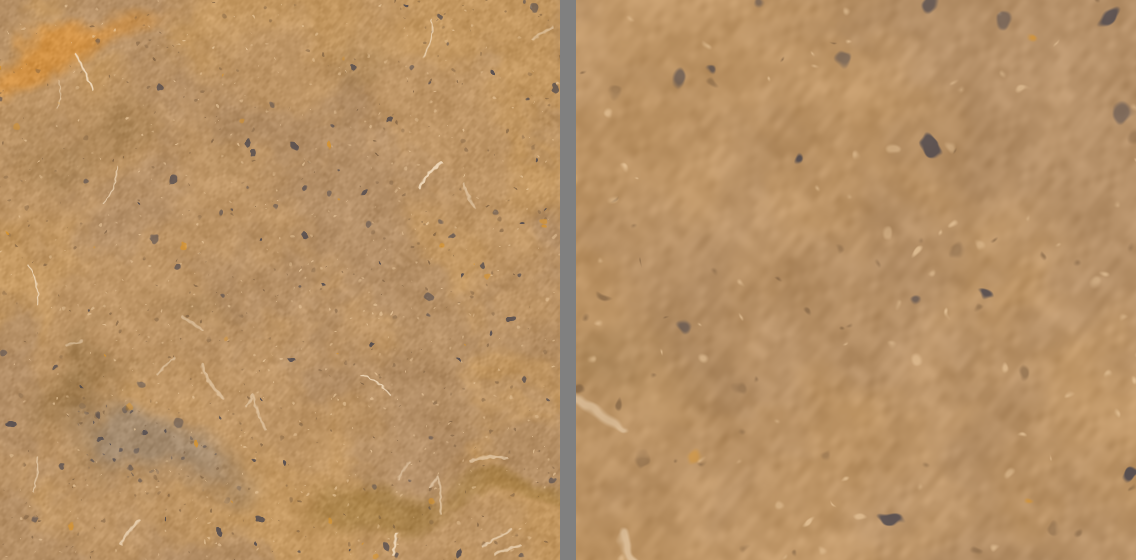
Left: the whole. Right: its middle third, enlarged.
Reproduce this texture procedurally as a three.js fragment shader.

```glsl
// Sandy ground with soft stains, fine grit, dark pebbles and scattered pale straw.
varying vec2 vUv;

const vec3 SAND = vec3(0.742, 0.582, 0.396);
const vec3 WARM_SAND = vec3(0.775, 0.600, 0.375);
const vec3 DULL_SAND = vec3(0.690, 0.550, 0.405);
const vec3 SHADE = vec3(0.560, 0.430, 0.255);
const vec3 OLIVE = vec3(0.590, 0.450, 0.210);
const vec3 ORANGE = vec3(0.870, 0.580, 0.230);
const vec3 ASH = vec3(0.620, 0.535, 0.440);
const vec3 PEBBLE = vec3(0.270, 0.260, 0.300);
const vec3 DARK_GRIT = vec3(0.460, 0.350, 0.240);
const vec3 PALE_GRIT = vec3(0.920, 0.790, 0.620);
const vec3 OCHRE_GRIT = vec3(0.860, 0.580, 0.150);
const vec3 STRAW = vec3(0.940, 0.850, 0.730);
const float EDGE = 0.0016;
const float GRAIN_CONTRAST = 0.105;
const int STRAWS = 22;

float hash(vec2 p) {
  return fract(sin(dot(p, vec2(127.1, 311.7))) * 43758.5453);
}

vec2 hash2(vec2 p) {
  return vec2(hash(p), hash(p + 19.19));
}

float noise(vec2 p) {
  vec2 i = floor(p), f = fract(p);
  f = f * f * (3.0 - 2.0 * f);
  return mix(mix(hash(i), hash(i + vec2(1, 0)), f.x),
             mix(hash(i + vec2(0, 1)), hash(i + vec2(1, 1)), f.x), f.y);
}

float fbm(vec2 p) {
  float sum = 0.0, amp = 0.5;
  for (int i = 0; i < 5; i++) {
    sum += amp * noise(p);
    p = p * 2.03 + 17.3;
    amp *= 0.5;
  }
  return sum;
}

vec2 turn(vec2 p, float a) {
  float c = cos(a), s = sin(a);
  return vec2(c * p.x + s * p.y, c * p.y - s * p.x);
}

// Soft tilted ellipse, 1 at its heart
float stain(vec2 p, vec2 centre, vec2 radii, float angle) {
  return 1.0 - smoothstep(0.35, 1.25, length(turn(p - centre, angle) / radii));
}

// Cover of oval grains, at most one per cell
float scatter(vec2 p, float cells, float share, float rMin, float rMax, float seed) {
  vec2 cell = floor(p * cells);
  float cover = 0.0;
  for (int j = -1; j <= 1; j++) {
    for (int i = -1; i <= 1; i++) {
      vec2 c = cell + vec2(i, j);
      vec2 shape = hash2(c + seed + 7.3);
      float size = hash(c + seed + 5.7);
      vec2 d = turn(p - (c + hash2(c + seed)) / cells, 6.283 * shape.x);
      d.y *= 1.0 + 1.2 * shape.y * shape.y;
      float r = mix(rMin, rMax, size * size);
      float grain = 1.0 - smoothstep(r - EDGE, r + EDGE, length(d));
      grain *= step(hash(c + seed + 3.1), share) * mix(0.5, 1.0, shape.y);
      cover = max(cover, grain);
    }
  }
  return cover;
}

// Thin, slightly bowed stalks, a few of them with a forked twin
float straws(vec2 p) {
  float cover = 0.0;
  for (int i = 0; i < STRAWS; i++) {
    vec2 key = vec2(float(i), 4.7);
    vec2 form = hash2(key + 31.0);
    float halfLength = mix(0.010, 0.038, form.x);
    float width = mix(0.0010, 0.0028, form.y);
    vec2 d = turn(p - hash2(key), 3.1416 * hash(key + 53.0));
    d.y += 30.0 * (form.y - 0.5) * (d.x * d.x) * 0.4;
    float stalk = length(vec2(max(abs(d.x) - halfLength, 0.0), d.y));
    vec2 fork = turn(d - vec2(halfLength, 0.0), 2.4);
    float twin = length(vec2(max(abs(fork.x - 0.012) - 0.012, 0.0), fork.y));
    stalk = min(stalk, twin + step(0.25, hash(key + 71.0)));
    float ink = 1.0 - smoothstep(width - EDGE, width + EDGE, stalk);
    cover = max(cover, ink * mix(0.45, 1.0, hash(key + 83.0)));
  }
  return cover;
}

void main() {
  vec2 p = vUv;
  vec2 drift = vec2(fbm(p * 7.0), fbm(p * 7.0 + 40.0)) - 0.48;
  vec2 q = p + 0.14 * drift;
  float patchy = fbm(p * 9.0 + 80.0);

  // Broad tints of the sand
  vec3 color = mix(SAND, WARM_SAND, 0.8 * smoothstep(0.42, 0.65, fbm(q * 4.0 + 11.0)));
  color = mix(color, DULL_SAND, 0.7 * smoothstep(0.48, 0.68, fbm(q * 5.0 + 60.0)));

  // Stains and worn areas
  float ash = stain(q, vec2(0.27, 0.20), vec2(0.17, 0.08), -0.3);
  float shade = stain(q, vec2(0.20, 0.34), vec2(0.20, 0.06), 0.55);
  shade = max(shade, 0.7 * stain(q, vec2(0.64, 0.92), vec2(0.09, 0.07), 0.8));
  shade = max(shade, 0.6 * stain(q, vec2(0.47, 0.76), vec2(0.13, 0.06), 0.3));
  shade = max(shade, 0.6 * stain(q, vec2(0.15, 0.77), vec2(0.13, 0.08), 0.2));
  float olive = stain(q, vec2(0.69, 0.10), vec2(0.15, 0.055), -0.1);
  olive = max(olive, 0.8 * stain(q, vec2(0.93, 0.12), vec2(0.16, 0.025), 0.2));
  float orange = stain(q, vec2(0.09, 0.91), vec2(0.20, 0.045), 0.42);
  color = mix(color, SHADE, shade * smoothstep(0.25, 0.75, patchy) * 0.8);
  color = mix(color, OLIVE, olive * 0.55);
  color = mix(color, ASH, ash * smoothstep(0.25, 0.65, patchy) * 0.8);
  color = mix(color, ORANGE, orange * 0.7);

  // Fine grain, streaked a little along one diagonal
  vec2 lean = turn(p, 0.9);
  float grain = 0.6 * noise(lean * vec2(150.0, 230.0)) + 0.4 * noise(p * 90.0 + 7.0);
  color += GRAIN_CONTRAST * (grain - 0.5) + 0.09 * (fbm(p * 24.0) - 0.48);

  // Grit, pebbles and straw, roughened by a small warp
  vec2 rough = p + 0.004 * (vec2(noise(p * 160.0), noise(p * 160.0 + 50.0)) - 0.5);
  color = mix(color, DARK_GRIT, 0.65 * scatter(rough, 55.0, 0.13, 0.0010, 0.0042, 3.0));
  color = mix(color, PALE_GRIT, 0.75 * scatter(rough, 62.0, 0.14, 0.0008, 0.0036, 120.0));
  color = mix(color, OCHRE_GRIT, 0.8 * scatter(rough, 20.0, 0.06, 0.0015, 0.0080, 210.0));
  float pebbles = scatter(rough, 20.0, 0.20, 0.0025, 0.0100, 330.0);
  pebbles = max(pebbles, ash * scatter(rough, 48.0, 0.28, 0.0015, 0.0065, 440.0));
  color = mix(color, PEBBLE, 0.85 * pebbles);
  color = mix(color, STRAW, straws(rough));

  gl_FragColor = vec4(clamp(color, 0.0, 1.0), 1.0);
}
```
